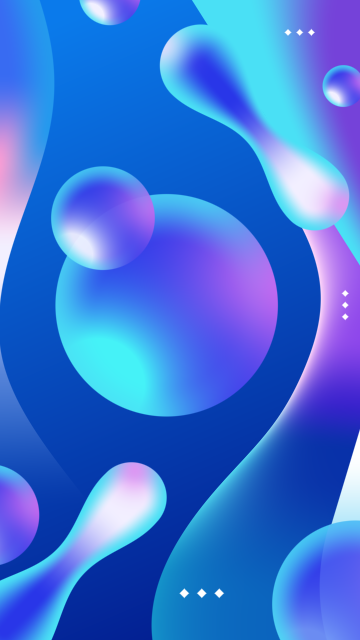
Give the GLSL for this background, as a Shadertoy shader.

```glsl
// Abstract liquid backdrop: flowing ribbons, glossy gradient orbs and stretched droplets on blue.

const vec3 BLUE  = vec3(0.16, 0.21, 0.91);
const vec3 CYAN  = vec3(0.29, 0.88, 0.96);
const vec3 PINK  = vec3(0.76, 0.41, 0.94);
const vec3 WHITE = vec3(0.95, 0.94, 1.0);

// Antialiased coverage of a signed distance
float cover(float d) {
    float px = 0.8 / iResolution.x;
    return smoothstep(px, -px, d);
}

// Soft round spot of light
float spot(vec2 p, vec2 center, float sharpness) {
    vec2 v = p - center;
    return exp(-sharpness * dot(v, v));
}

// Glossy ball: blue body, pink right side, tinted lower left, cyan rim
void orb(inout vec3 col, vec2 p, vec2 center, float radius, vec3 lowTint, float opacity) {
    vec2 q = (p - center) / radius;
    float len = length(q);
    vec3 c = mix(BLUE, PINK, spot(q, vec2(1.0, -0.2), 1.5));
    c = mix(c, vec3(0.25, 0.25, 0.92), 0.75 * spot(q, vec2(0.35, 0.6), 4.0));
    c = mix(c, lowTint, min(1.0, 1.5 * spot(q, vec2(-0.62, 0.72), 2.3)));
    float rim = smoothstep(0.62 + 0.12 * q.y, 1.03, len);
    c = mix(c, CYAN, 0.85 * rim * smoothstep(1.0, -0.1, q.x + 0.4 * q.y));
    col = mix(col, c, opacity * cover((len - 1.0) * radius));
}

// Droplet with a pinched neck: blue at end a, white at end b, pink near blush
vec4 droplet(vec2 p, vec2 a, vec2 b, float ra, float rb, vec2 blush) {
    vec2 axis = b - a;
    float h = clamp(dot(p - a, axis) / dot(axis, axis), 0.0, 1.0);
    float neck = sin(3.14159 * h);
    float r = mix(ra, rb, h) - 0.062 * neck * neck;
    float d = length(p - a - axis * h) - r;
    vec3 core = mix(BLUE, WHITE, smoothstep(0.25, 0.9, h));
    vec3 c = mix(CYAN, core, smoothstep(0.0, mix(0.95, 0.65, h), -d / r));
    c = mix(c, vec3(0.88, 0.58, 0.95), 0.95 * spot(p, blush, 260.0));
    return vec4(c, cover(d));
}

// Row of three small diamonds starting at first
void diamonds(inout vec3 col, vec2 p, vec2 first, vec2 stride, float size) {
    for (int i = 0; i < 3; i++) {
        vec2 v = abs(p - first - stride * float(i));
        col = mix(col, vec3(1.0), cover((v.x + v.y - size) * 0.707));
    }
}

void mainImage(out vec4 fragColor, in vec2 fragCoord) {
    // Canvas width is 1, y runs down from the top edge
    vec2 p = vec2(fragCoord.x, iResolution.y - fragCoord.y) / iResolution.x;
    p.y *= 1.7778 * iResolution.x / iResolution.y;
    float y = p.y;

    // Backdrop
    float shade = clamp(0.51 * y + 0.22 * (p.x - 0.3), 0.0, 1.0);
    vec3 col = mix(vec3(0.04, 0.48, 0.92), vec3(0.01, 0.10, 0.55), shade);

    // Left ribbon
    float tail = max(y - 0.93, 0.0);
    float s = p.x - 0.074 - 0.077 * cos((y - 0.232) * 4.67) - 0.56 * tail * tail;
    vec3 c = mix(vec3(0.22, 0.42, 0.95), vec3(1.0, 0.62, 0.83), smoothstep(0.2, 0.47, y));
    c = mix(c, WHITE, smoothstep(0.48, 0.7, y));
    c = mix(c, vec3(0.40, 0.56, 0.87), smoothstep(0.75, 1.05, y));
    c = mix(c, vec3(0.14, 0.60, 0.93), smoothstep(-0.13, 0.0, s) * smoothstep(0.65, 0.35, y));
    col = mix(col, c, cover(s) * smoothstep(1.42, 0.9, y));

    // Lower right ribbon with a glowing edge
    float bulge = (y - 1.19) / 0.15;
    s = p.x - 0.656 - 0.235 * cos((y - 0.829) * 3.46) - 0.02 * exp(-bulge * bulge);
    float fall = y + 0.12 * (0.9 - p.x);
    c = mix(vec3(0.55, 0.27, 0.92), vec3(0.22, 0.13, 0.80), smoothstep(0.92, 1.14, fall));
    c = mix(c, vec3(0.03, 0.19, 0.66), smoothstep(1.1, 1.25, fall));
    c = mix(c, vec3(0.04, 0.38, 0.74), smoothstep(1.32, 1.7, fall));
    vec3 glow = mix(vec3(1.0, 0.84, 0.98), vec3(0.32, 0.85, 0.94), smoothstep(1.03, 1.3, y));
    glow = mix(glow, vec3(0.08, 0.58, 0.79), smoothstep(1.32, 1.6, y));
    float width = mix(0.06, 0.03, smoothstep(0.68, 0.95, y)) + 0.09 * smoothstep(1.15, 1.55, y);
    c = mix(c, glow, exp(-max(s, 0.0) / width));
    col = mix(col, c, cover(-s) * step(0.57, y));

    // Upper right ribbon, cyan into violet
    s = p.x - 0.533 - 0.633 * y;
    float violetStart = 0.25 * exp(-2.5 * y) + 0.03;
    float blend = 0.07 + 0.06 * exp(-4.0 * y);
    c = mix(CYAN, vec3(0.46, 0.26, 0.85), smoothstep(-blend, blend, s - violetStart));
    col = mix(col, c, cover(-s));

    // Pale wedge at the right
    s = 1.0 - 0.3 * (y - 1.192) - p.x;
    c = mix(vec3(1.0), vec3(0.62, 0.88, 0.97), smoothstep(1.25, 1.55, y));
    col = mix(col, c, cover(s));

    // Orbs
    orb(col, p, vec2(0.463, 0.848), 0.309, vec3(0.27, 0.95, 0.97), 1.0);
    orb(col, p, vec2(0.286, 0.606), 0.144, WHITE, 0.94);
    orb(col, p, vec2(0.305, -0.016), 0.086, WHITE, 1.0);
    orb(col, p, vec2(0.954, 0.239), 0.058, WHITE, 1.0);
    orb(col, p, vec2(-0.033, 1.431), 0.142, WHITE, 1.0);
    vec2 corner = vec2(0.988, 1.678);
    orb(col, p, corner, 0.232, vec3(0.42, 0.55, 0.95), 1.0);
    float fold = 0.888 + 0.9 * (y - 1.63) * (y - 1.63) - p.x;
    col = mix(col, vec3(0.50, 0.68, 1.0), 0.25 * cover(fold) * cover(length(p - corner) - 0.232));

    // Droplets
    vec4 drop = droplet(p, vec2(0.558, 0.182), vec2(0.874, 0.544), 0.114, 0.096, vec2(0.955, 0.57));
    drop.rgb = mix(drop.rgb, vec3(0.93, 0.86, 0.99), 0.9 * spot(p, vec2(0.448, 0.125), 220.0));
    col = mix(col, drop.rgb, drop.a);
    drop = droplet(p, vec2(0.012, 1.752), vec2(0.365, 1.382), 0.128, 0.098, vec2(0.375, 1.305));
    col = mix(col, drop.rgb, drop.a);

    // Diamond accents
    diamonds(col, p, vec2(0.800, 0.090), vec2(0.0325, 0.0), 0.009);
    diamonds(col, p, vec2(0.959, 0.815), vec2(0.0, 0.0325), 0.009);
    diamonds(col, p, vec2(0.512, 1.648), vec2(0.0485, 0.0), 0.013);

    fragColor = vec4(col, 1.0);
}
```
